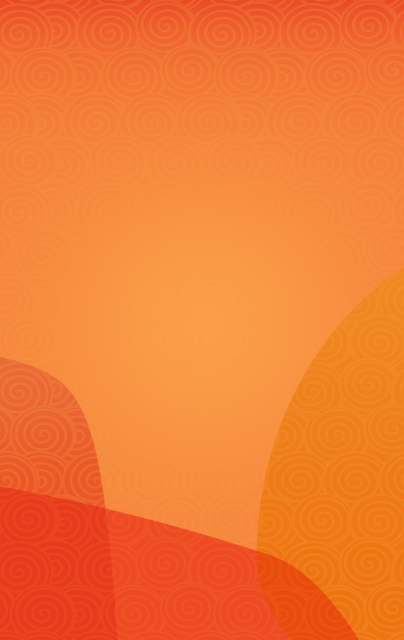
A Shadertoy shader for this background:

```glsl
// Warm orange backdrop with a soft central glow, faint overlapping spiral discs
// and three translucent hills. Gradients and curve functions make the ground;
// the spirals are a repeating tile of discs, where lower rows cover upper ones.
// All lengths are in canvas heights; "down" is measured from the top edge.

const vec3 TOP_RED      = vec3(0.915, 0.285, 0.145);
const vec3 BASE_ORANGE  = vec3(0.965, 0.510, 0.235);
const vec3 GLOW_ORANGE  = vec3(0.985, 0.620, 0.285);
const vec3 LEFT_HIGH    = vec3(0.920, 0.420, 0.220);
const vec3 LEFT_LOW     = vec3(0.920, 0.340, 0.155);
const vec3 AMBER_HIGH   = vec3(0.940, 0.530, 0.130);
const vec3 AMBER_LOW    = vec3(0.935, 0.455, 0.070);
const vec3 FRONT_RED    = vec3(0.935, 0.290, 0.140);
const vec3 FRONT_LEFT   = vec3(0.910, 0.230, 0.115);
const vec3 FRONT_AMBER  = vec3(0.915, 0.295, 0.055);
const vec3 LINE_COLOR   = vec3(0.955, 0.600, 0.245);

const vec2  GLOW_CENTER  = vec2(0.319, 0.505);
const float GLOW_SPREAD  = 0.058;
const float TOP_FADE     = 10.0;
const float LINE_ALPHA   = 0.26;
const float FRONT_ALPHA  = 0.11;

const float TILE_WIDTH   = 0.3177;
const float ROW_HEIGHT   = 0.0700;
const float FIRST_ROW    = 0.0470;
const float DISC_STEP    = 0.0880;
const vec4  ROW_STARTS   = vec4(0.083, 0.121, 0.0625, 0.099);
const float DISC_RADIUS  = 0.055;
const float DISC_SQUASH  = 1.14;
const float SPIRAL_PITCH = 0.0125;
const float LINE_HALF    = 0.0017;
const float TAU          = 6.28318531;

float hash(vec2 p) {
    vec3 q = fract(vec3(p.xyx) * 0.1031);
    q += dot(q, q.yzx + 33.33);
    return fract((q.x + q.y) * q.z);
}

// Antialiased coverage of the region where d is negative
float cover(float d) {
    return clamp(0.5 - d / max(fwidth(d), 1e-5), 0.0, 1.0);
}

// Line strength of one disc: a spiral closed by an outer ring
float spiralLine(vec2 q, float radius, float turn, float pixel) {
    float r = length(q);
    float phase = r / SPIRAL_PITCH - atan(q.y, q.x) / TAU + turn;
    float coil = abs(fract(phase) - 0.5) * SPIRAL_PITCH;
    float ring = abs(r - radius + LINE_HALF);
    return 1.0 - smoothstep(LINE_HALF - pixel * 0.5, LINE_HALF + pixel, min(coil, ring));
}

float spiralPattern(vec2 p, float pixel) {
    float line = 0.0;
    float nearRow = floor((p.y - FIRST_ROW) / ROW_HEIGHT + 0.5);
    for (int j = -1; j <= 1; j++) {
        float row = nearRow + float(j);
        float kind = mod(row, 4.0);
        for (int k = 0; k < 4; k++) {
            float h = hash(vec2(kind, float(k)) + 3.0);
            float dx = p.x - ROW_STARTS[int(kind)] - DISC_STEP * float(k);
            dx = mod(dx + 0.5 * TILE_WIDTH, TILE_WIDTH) - 0.5 * TILE_WIDTH;
            float dy = p.y - FIRST_ROW - row * ROW_HEIGHT - (h - 0.5) * 0.014;
            vec2 q = vec2(dx, dy * DISC_SQUASH);
            float radius = DISC_RADIUS * mix(0.86, 1.0, h);
            float inside = 1.0 - smoothstep(radius - pixel, radius + pixel, length(q));
            line = mix(line, spiralLine(q, radius, h, pixel), inside);
        }
    }
    return line;
}

// Left hill: steep flank with a rounded shoulder
float leftHill(vec2 p) {
    float drop = max(p.y - 0.558, 0.0);
    float flank = 0.177 * drop / (drop + 0.035) + 0.045 * drop;
    return max(p.x - flank, 0.558 - p.y);
}

// Right hill: two elliptic arcs meeting at its leftmost point
float rightHill(vec2 p) {
    float dy = p.y - 0.870;
    vec2 axes = dy < 0.0 ? vec2(0.457, 0.521) : vec2(0.225, 0.195);
    float s = dy / axes.y;
    return 0.401 + axes.x * (1.0 - sqrt(max(1.0 - s * s, 0.0))) - p.x;
}

// Front hill: gentle slope that bends down at the right
float frontHill(vec2 p) {
    float bend = max(p.x - 0.423, 0.0);
    return 0.760 + 0.18 * p.x + 0.177 * p.x * p.x + 4.38 * bend * bend - p.y;
}

void mainImage(out vec4 fragColor, in vec2 fragCoord) {
    float pixel = 1.0 / iResolution.y;
    vec2 p = vec2(fragCoord.x, iResolution.y - fragCoord.y) * pixel;

    // Sky gradient and glow
    vec3 color = mix(BASE_ORANGE, TOP_RED, exp(-TOP_FADE * p.y));
    vec2 g = p - GLOW_CENTER;
    color = mix(color, GLOW_ORANGE, exp(-dot(g, g) / GLOW_SPREAD));

    // Hills, with their own tints where they overlap
    float left = cover(leftHill(p));
    float right = cover(rightHill(p));
    float front = cover(frontHill(p));
    color = mix(color, mix(LEFT_HIGH, LEFT_LOW, smoothstep(0.56, 0.77, p.y)), left);
    color = mix(color, mix(AMBER_HIGH, AMBER_LOW, smoothstep(0.42, 0.95, p.y)), right);
    vec3 frontColor = mix(mix(FRONT_RED, FRONT_LEFT, left), FRONT_AMBER, right);
    color = mix(color, frontColor, front);

    // Spiral lines
    float alpha = mix(LINE_ALPHA, FRONT_ALPHA, front);
    color = mix(color, LINE_COLOR, alpha * spiralPattern(p, pixel));
    fragColor = vec4(color, 1.0);
}
```
